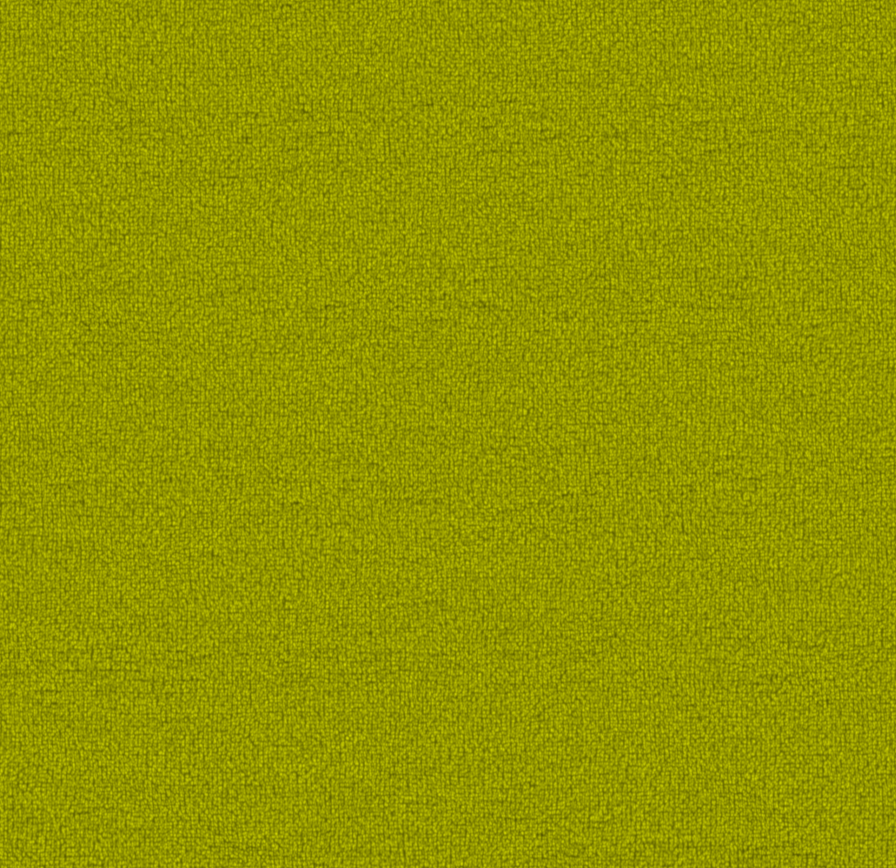
Give the GLSL for this texture, as a WebGL 2 fragment shader.

```glsl
#version 300 es
precision highp float;
// Fine olive-yellow jersey knit: a wobbling grid of tiny loops plus crisp
// fibre grain (both cellular sums of blobs), crossed by short, faint, slightly
// tilted slub creases that gather in horizontal bands.
uniform vec2 u_resolution;
out vec4 outColor;

// Lengths are fractions of the canvas height.
const vec3 YARN_COLOR = vec3(1.0, 1.026, 0.0);   // hue, scaled by tone
const float BASE_TONE = 0.577;
const vec2 STITCHES = vec2(187.0, 207.0);        // loops per unit length
const vec2 FIBRES = vec2(318.0, 291.0);          // grain cells per unit length
const vec2 BLOB_SIZE = vec2(0.35, 0.42);         // blob radii, in cells
const float BLOB_MEAN = 0.645;                   // average root of the blob sum
const float LOOP_JITTER = 0.42;
const float LOOP_CONTRAST = 0.235;
const float FIBRE_JITTER = 0.8;
const float FIBRE_CONTRAST = 0.15;
const vec2 SLUB_CELL = vec2(0.060, 0.013);
const vec2 SLUB_SIZE = vec2(0.022, 0.0034);
const float SLUB_CONTRAST = 0.075;
const float BAND_PERIOD = 0.2;
const float BAND_CENTER = 0.04;
const float SHADE_CONTRAST = 0.003;
const float TAU = 6.2831853;

// Three random values in 0..1 for an integer cell.
vec3 hash3(vec2 cell, int seed) {
    uvec3 v = uvec3(ivec3(ivec2(cell), seed));
    v = v * 1664525u + 1013904223u;
    v.x += v.y * v.z; v.y += v.z * v.x; v.z += v.x * v.y;
    v ^= v >> 16u;
    v.x += v.y * v.z; v.y += v.z * v.x; v.z += v.x * v.y;
    return vec3(v >> 8u) / 16777216.0;
}

// Layered sines bend the wales and courses a little.
vec2 wobble(vec2 p) {
    return vec2(
        0.0013 * sin(23.0 * p.y + 5.0 * sin(7.0 * p.x)) + 0.0006 * sin(71.0 * p.y + 37.0 * p.x),
        0.0014 * sin(19.0 * p.x + 4.0 * sin(9.0 * p.y)) + 0.0006 * sin(59.0 * p.x - 43.0 * p.y));
}

// Jittered blobs of varying brightness; the root evens lights and darks.
float blobs(vec2 q, float jitter, int seed) {
    vec2 home = floor(q);
    float light = 0.0;
    for (int j = -1; j <= 1; j++) {
        for (int i = -1; i <= 1; i++) {
            vec2 cell = home + vec2(i, j);
            vec3 h = hash3(cell, seed);
            vec2 d = (q - cell - 0.5 - jitter * (h.xy - 0.5)) / BLOB_SIZE;
            light += exp(-dot(d, d)) * mix(0.65, 1.35, h.z);
        }
    }
    return sqrt(light) - BLOB_MEAN;
}

// Slub creases: scattered strokes, shaded below and lit above.
float slubs(vec2 p) {
    vec2 home = floor(p / SLUB_CELL);
    float relief = 0.0;
    for (int j = -1; j <= 1; j++) {
        for (int i = -1; i <= 1; i++) {
            vec2 cell = home + vec2(i, j);
            vec3 place = hash3(cell, 2);
            vec3 form = hash3(cell, 3);
            vec2 d = p - (cell + 0.5 + 0.8 * (place.xy - 0.5)) * SLUB_CELL;
            d.y -= d.x * mix(-0.06, 0.2, form.x);
            d.y += 0.0011 * sin(d.x * 330.0 + TAU * form.z);
            d /= SLUB_SIZE * vec2(mix(0.5, 1.1, form.y), mix(0.7, 1.1, form.z));
            relief += place.z * exp(-dot(d, d)) * (1.3 * d.y - 0.5);
        }
    }
    return relief;
}

void main() {
    vec2 p = gl_FragCoord.xy / u_resolution.y;
    vec2 bent = p + wobble(p);

    // Bands where the creases gather
    float drift = 0.012 * sin(8.0 * p.x) + 0.006 * sin(21.0 * p.x + 2.0);
    float band = 0.5 + 0.5 * cos(TAU * (p.y + drift - BAND_CENTER) / BAND_PERIOD);
    float gather = mix(0.35, 1.15, band);

    // Faint unevenness along the courses
    float shade = sin(97.0 * p.y + 3.0 * sin(6.0 * p.x))
                + sin(161.0 * p.y + 11.0 * p.x + 2.0 * sin(13.0 * p.x));

    float tone = BASE_TONE
               + LOOP_CONTRAST * blobs(bent * STITCHES, LOOP_JITTER, 1)
               + FIBRE_CONTRAST * blobs(bent * FIBRES, FIBRE_JITTER, 4)
               + SLUB_CONTRAST * gather * slubs(bent)
               + SHADE_CONTRAST * shade;
    outColor = vec4(clamp(YARN_COLOR * tone, 0.0, 1.0), 1.0);
}
```
